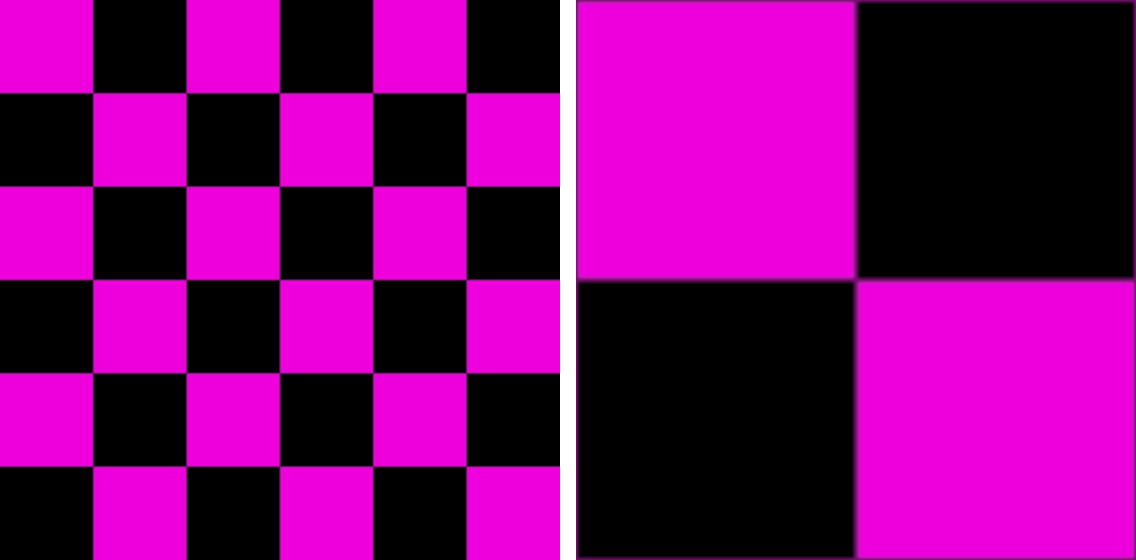
Left, the full canvas; right, a detail of the centre.
Give the GLSL for this pattern, as a WebGL 2 fragment shader.

```glsl
#version 300 es
precision highp float;

#define CELLS 6.0
#define EDGE_WIDTH 0.0053
#define RIM_LEVEL 0.86
#define DARK vec3(0.0, 0.0, 0.0)
#define RIM vec3(0.80, 0.11, 0.75)
#define MAGENTA vec3(0.93, 0.0, 0.86)

uniform vec2 u_resolution;
out vec4 fragColor;

// Softened square wave per axis: -1 in even cells, +1 in odd cells.
vec2 softSquareWave(vec2 cellPos, vec2 edgeWidth) {
    // Only inner grid lines are softened, so the canvas border stays solid.
    vec2 line = clamp(floor(cellPos + 0.5), 1.0, CELLS - 1.0);
    vec2 direction = 2.0 * mod(line, 2.0) - 1.0;
    return direction * clamp(2.0 * (cellPos - line) / edgeWidth, -1.0, 1.0);
}

void main() {
    vec2 uv = gl_FragCoord.xy / u_resolution;
    vec2 edgeWidth = CELLS * max(vec2(EDGE_WIDTH), 1.0 / u_resolution);

    // Checker coverage: 0 in dark squares, 1 in magenta squares.
    vec2 wave = softSquareWave(uv * CELLS, edgeWidth);
    float coverage = 0.5 - 0.5 * wave.x * wave.y;

    // Slightly greyed rim between the two square colours.
    vec3 color = mix(DARK, RIM, min(coverage / RIM_LEVEL, 1.0));
    color = mix(color, MAGENTA, max((coverage - RIM_LEVEL) / (1.0 - RIM_LEVEL), 0.0));
    fragColor = vec4(color, 1.0);
}
```
